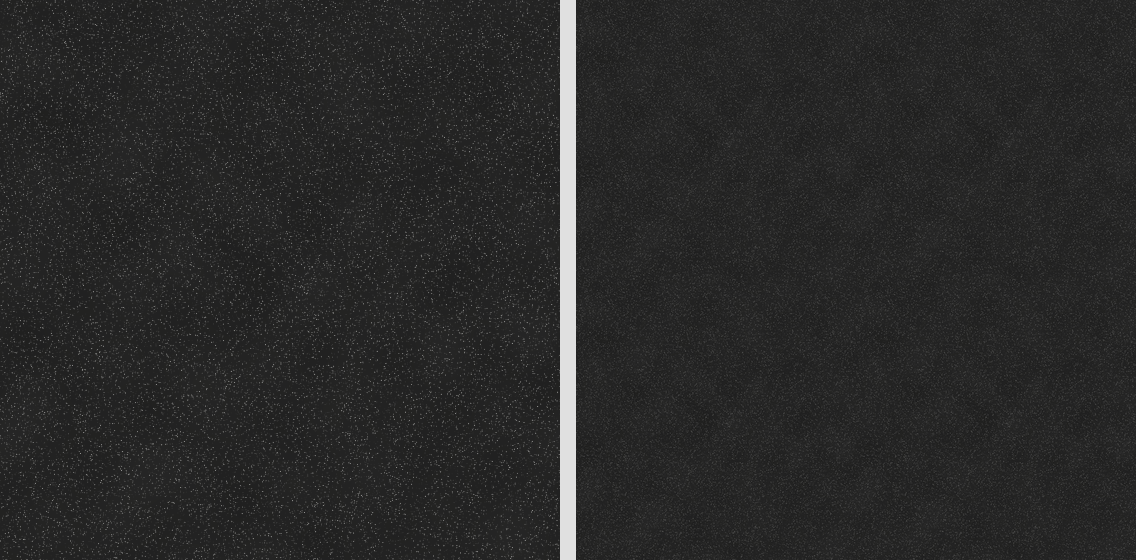
Left, the tile; right, the same tile 2 across and 2 down.
Give the GLSL for this texture, as a Shadertoy shader.

```glsl
const vec3 BASE_COLOR = vec3(0.135, 0.135, 0.134);
const vec3 SPECK_TINT = vec3(1.0, 1.0, 0.985);

const float MOTTLE_STRENGTH = 0.007;
const int MOTTLE_WAVES = 22;
const float MOTTLE_MAX_FREQ = 7.0;

const float CELLS = 256.0;          // speck cells per side, whole so it tiles
const float SPECK_RADIUS = 0.0009;
const float BRIGHT_DENSITY = 0.34;
const float BRIGHT_MIN = 0.08;
const float BRIGHT_MAX = 0.46;
const float FAINT_DENSITY = 0.22;
const float FAINT_MIN = 0.02;
const float FAINT_MAX = 0.07;

const float TAU = 6.2831853;

// Integer hash giving four values from 0 to 1
vec4 hash4(vec2 cell, float seed) {
    uvec4 h = uvec4(uint(cell.x), uint(cell.y), uint(seed), 17u);
    h = h * 1664525u + 1013904223u;
    for (int i = 0; i < 2; i++) {
        h.x += h.y * h.w;
        h.y += h.z * h.x;
        h.z += h.x * h.y;
        h.w += h.y * h.z;
        h ^= h >> 16u;
    }
    return vec4(h >> 8u) / 16777216.0;
}

// Soft clouds from sines with whole-number wave vectors
float mottle(vec2 uv) {
    float sum = 0.0;
    for (int i = 0; i < MOTTLE_WAVES; i++) {
        vec4 rnd = hash4(vec2(float(i), 3.0), 5.0);
        vec2 wave = floor((rnd.xy * 2.0 - 1.0) * MOTTLE_MAX_FREQ + 0.5);
        float weight = 1.0 / (1.5 + 0.3 * length(wave));
        sum += weight * sin(TAU * (dot(wave, uv) + rnd.z));
    }
    return clamp(sum * 0.6, -1.5, 1.5);
}

// One randomly placed round speck per occupied cell
float specks(vec2 uv, float density, float low, float high, float seed, float pixel) {
    vec2 home = floor(uv * CELLS);
    float light = 0.0;
    for (int y = -1; y <= 1; y++) {
        for (int x = -1; x <= 1; x++) {
            vec2 cell = home + vec2(x, y);
            vec4 rnd = hash4(mod(cell, CELLS), seed);
            float present = step(rnd.z, density);
            float dist = length(uv - (cell + rnd.xy) / CELLS);
            float cover = clamp((SPECK_RADIUS - dist) / pixel + 0.5, 0.0, 1.0);
            light = max(light, present * cover * mix(low, high, rnd.w * rnd.w));
        }
    }
    return light;
}

void mainImage(out vec4 fragColor, in vec2 fragCoord) {
    vec2 uv = fragCoord / iResolution.xy;
    float pixel = 1.0 / min(iResolution.x, iResolution.y);

    // Dark ground with faint clouds
    vec3 color = BASE_COLOR + MOTTLE_STRENGTH * mottle(uv);

    // Faint and bright dust
    float faint = specks(uv, FAINT_DENSITY, FAINT_MIN, FAINT_MAX, 11.0, pixel);
    float bright = specks(uv, BRIGHT_DENSITY, BRIGHT_MIN, BRIGHT_MAX, 29.0, pixel);
    color += SPECK_TINT * max(faint, bright);

    fragColor = vec4(color, 1.0);
}
```
